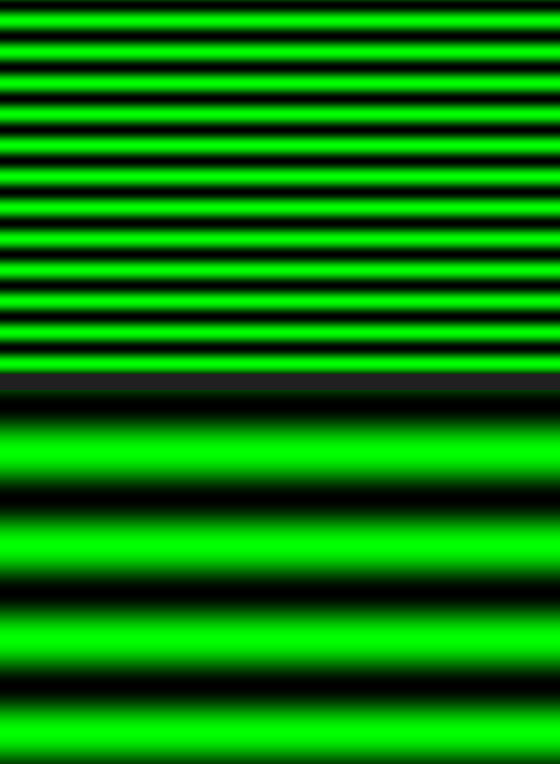
Top: the whole. Bottom: its middle third, enlarged.
A Shadertoy shader for this pattern:

```glsl
// Soft horizontal green bands on black with a cosine brightness profile, tiling seamlessly.
#define BAND_COUNT 12.0              // whole bands over the canvas height
#define PEAK_OFFSET 0.3333           // height of the first peak, in bands
#define DARK_COLOR vec3(0.0)
#define BRIGHT_COLOR vec3(0.0, 1.0, 0.0)
#define TAU 6.28319

// Smooth wave from 0 to 1, brightest at whole values of phase
float bandWave(float phase) {
    return 0.5 + 0.5 * cos(TAU * fract(phase));
}

void mainImage(out vec4 fragColor, in vec2 fragCoord) {
    float height = fragCoord.y / iResolution.y;
    float brightness = bandWave(height * BAND_COUNT - PEAK_OFFSET);
    fragColor = vec4(mix(DARK_COLOR, BRIGHT_COLOR, brightness), 1.0);
}
```
